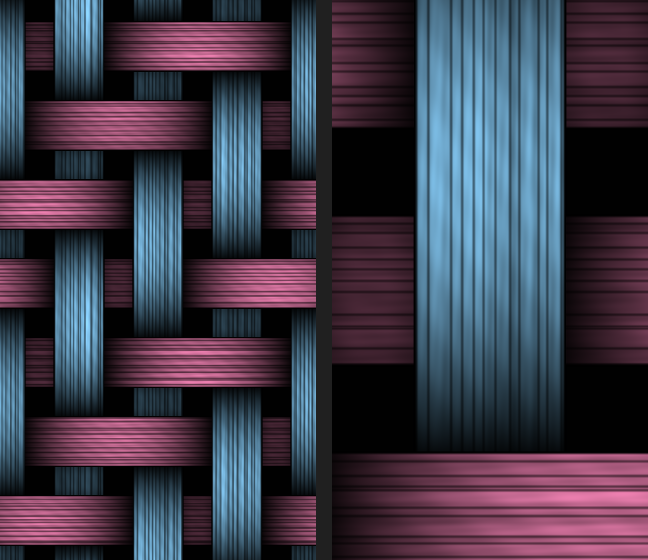
Left: the whole. Right: its middle third, enlarged.
A Shadertoy shader for this pattern:

```glsl
// Twill weave of brushed rose and steel-blue ribbons over a black ground.

const float PI = 3.14159265;
const float COLUMNS = 4.0;      // ribbons across the canvas
const float HALF_WIDTH = 0.322; // ribbon half width, in ribbon spacings
const float HALF_FLOAT = 1.5 - HALF_WIDTH; // half length of a raised stretch
const vec3 ROSE = vec3(0.93, 0.50, 0.69);
const vec3 STEEL = vec3(0.52, 0.79, 0.96);

float hash(float n) {
    return fract(sin(n * 127.1) * 43758.5);
}

// One-dimensional cellular noise: distance to the nearest scattered seam.
float seamDistance(float x, float seed) {
    float cell = floor(x);
    float nearest = 1.0;
    for (int i = -1; i <= 1; i++) {
        float c = cell + float(i);
        nearest = min(nearest, abs(x - c - hash(c + seed)));
    }
    return nearest;
}

// Smoothly joined random tone of each fibre.
float fibreTone(float x, float seed) {
    float cell = floor(x);
    return mix(hash(cell + seed), hash(cell + 1.0 + seed), smoothstep(0.0, 1.0, x - cell));
}

// Brushed grain: fine fibres, dark seams and a slow drift along the ribbon.
float brushed(float across, float along, float seed, float pixel) {
    float seamScale = 19.0;
    float seam = seamDistance(across * seamScale, seed);
    float groove = smoothstep(0.0, 0.12 + pixel * seamScale, seam);
    float fine = fibreTone(across * 42.0, seed + 31.7);
    float broad = fibreTone(across * 11.0, seed + 67.3);
    float drift = sin(along * 7.0 + across * 90.0 + seed)
                * sin(along * 17.0 - across * 53.0);
    float tone = 0.60 + 0.28 * fine + 0.20 * broad + 0.05 * drift;
    return tone * mix(0.50, 1.0, groove);
}

// Coverage of a band of the given half width.
float band(float offset, float halfWidth, float pixel) {
    return 1.0 - smoothstep(-0.5 * pixel, 0.5 * pixel, abs(offset) - halfWidth);
}

// Ribbon face with slightly rounded sides and a thin dark border.
vec3 ribbonFace(vec3 tint, float across, float along, float seed, float pixel) {
    float inset = HALF_WIDTH - abs(across);
    float border = smoothstep(0.004, 0.014 + pixel, inset);
    float rounding = 0.88 + 0.12 * smoothstep(0.0, 0.16, inset);
    return tint * brushed(across, along, seed, pixel) * border * rounding;
}

// Raised stretches glow at their middle and sink into shadow at both ends.
float raisedLight(float along) {
    float arch = cos(0.5 * PI * clamp(along / HALF_FLOAT, -1.0, 1.0));
    return 0.06 + 0.94 * arch;
}

// Lowered stretches are dim, most of all beside the ribbons covering them.
float loweredLight(float along) {
    float fromMiddle = abs(abs(along) - 2.0);
    return 0.34 - 0.10 * smoothstep(0.05, 0.22, fromMiddle);
}

void mainImage(out vec4 fragColor, in vec2 fragCoord) {
    float pixel = COLUMNS / iResolution.x;
    vec2 p = fragCoord * pixel;

    // Nearest row and column, and the offset from each centre line.
    float row = floor(p.y);
    float column = floor(p.x + 0.5);
    float rowAcross = p.y - row - 0.5;
    float columnAcross = p.x - column;

    // Position from the middle of each raised stretch; one step per ribbon.
    float rowAlong = mod(p.x - row + 1.5, 4.0) - 2.0;
    float columnAlong = mod(p.y - column, 4.0) - 2.0;

    vec3 rose = ribbonFace(ROSE, rowAcross, p.x, row * 41.0 + 5.0, pixel);
    vec3 steel = ribbonFace(STEEL, columnAcross, p.y, column * 59.0 + 13.0, pixel);
    float rowMask = band(rowAcross, HALF_WIDTH, pixel);
    float columnMask = band(columnAcross, HALF_WIDTH, pixel);

    // Lowered ribbons first, then the raised stretches above them.
    vec3 color = vec3(0.003, 0.002, 0.004);
    color = mix(color, rose * loweredLight(rowAlong), rowMask);
    color = mix(color, steel * loweredLight(columnAlong), columnMask);
    color = mix(color, rose * raisedLight(rowAlong),
                rowMask * band(rowAlong, HALF_FLOAT, pixel));
    color = mix(color, steel * raisedLight(columnAlong),
                columnMask * band(columnAlong, HALF_FLOAT, pixel));

    fragColor = vec4(color, 1.0);
}
```
